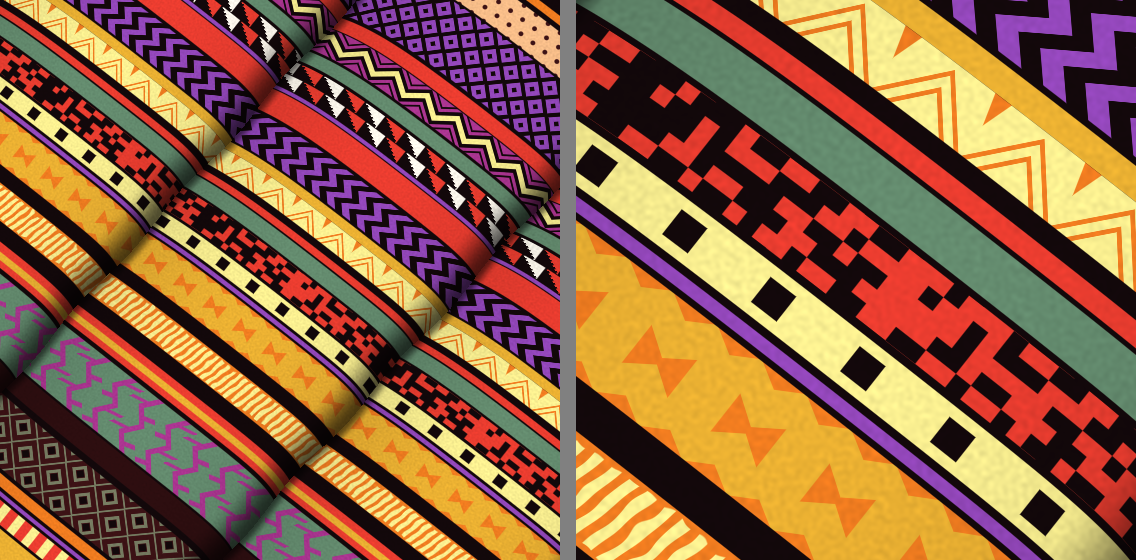
Left, the full canvas; right, a detail of the centre.
Give the GLSL for this pattern, as a WebGL 2 fragment shader.

```glsl
#version 300 es
precision highp float;
// Folded cloth printed with diagonal bands of geometric motifs.
// Canvas percent is turned into along-stripe (x) and across-stripe (d) axes,
// bent at each fold, then bands and their repeating motifs are layered by d.
uniform vec2 u_resolution;
out vec4 fragColor;

float aa, d;
vec3 cloth;

vec2 hash2(vec2 p) {
  p = vec2(dot(p, vec2(127.1, 311.7)), dot(p, vec2(269.5, 183.3)));
  return fract(sin(p) * 43758.5) * 2.0 - 1.0;
}

float gradientNoise(vec2 p) {
  vec2 i = floor(p), f = p - i, w = f * f * (3.0 - 2.0 * f), o = vec2(1, 0);
  float low = mix(dot(hash2(i), f), dot(hash2(i + o), f - o), w.x);
  float high = mix(dot(hash2(i + o.yx), f - o.yx), dot(hash2(i + 1.0), f - 1.0), w.x);
  return mix(low, high, w.y);
}

// Smooth step at zero, centred repeat, and a band between two depths
float cut(float v) { return smoothstep(-aa, aa, v); }
float wrap(float v, float period) { return mod(v + 0.5 * period, period) - 0.5 * period; }
float band(float lo, float hi) { return cut(d - lo) * cut(hi - d); }
void lay(vec3 ink, float mask) { cloth = mix(cloth, ink, mask); }

// Stair-stepped blocks, broken up by random flips
float block(vec2 i) {
  float stair = step(mod(i.x + 2.0 * i.y, 4.0), 1.5);
  return abs(stair - step(0.45, hash2(vec2(mod(i.x, 18.0), i.y)).x));
}
float blocks(vec2 p) {
  vec2 i = floor(p - 0.5), o = vec2(1, 0);
  vec2 w = smoothstep(0.5 - aa, 0.5 + aa, p - 0.5 - i);
  return mix(mix(block(i), block(i + o), w.x), mix(block(i + o.yx), block(i + 1.0), w.x), w.y);
}

void main() {
  vec2 p = gl_FragCoord.xy / u_resolution * 100.0;
  aa = 75.0 / min(u_resolution.x, u_resolution.y);
  vec3 black = vec3(0.07, 0.03, 0.04), red = vec3(0.89, 0.23, 0.18), purple = vec3(0.56, 0.27, 0.71);
  vec3 teal = vec3(0.38, 0.53, 0.42), pale = vec3(0.95, 0.91, 0.55), ochre = vec3(0.89, 0.67, 0.19);
  vec3 orange = vec3(0.91, 0.47, 0.12), magenta = vec3(0.65, 0.20, 0.55), maroon = vec3(0.23, 0.07, 0.08);

  // Stripe axes and folds
  float s = dot(vec2(p.x, 100.0 - p.y), vec2(0.784, 0.62));
  d = dot(vec2(p.x, 100.0 - p.y), vec2(-0.62, 0.784));
  float fold = (s + 0.065 * d + 0.4 * sin(d * 0.23) + 2.0) / 49.2;
  float f = fract(fold);
  d -= (1.6 - 0.04 * d) * exp(-6.0 * f) + 1.4 * pow(f, 14.0) - 0.3;
  float x = (s / 6.0 * (1.0 - 0.00077 * s) - (fold < 1.0 ? 0.85 : 0.6)) * 6.6;
  float tri = abs(wrap(x, 6.6));
  cloth = black;

  // Plain stripes
  lay(orange, band(-59.6, -58.2) + band(66.8, 68.7));
  lay(red, band(-38.0, -35.4) + band(-19.8, -15.1) + band(0.0, 1.3) + band(34.1, 37.8));
  lay(teal, band(-29.4, -26.9) + band(1.6, 4.6));
  lay(purple, band(-20.7, -20.0) + band(14.5, 15.3) + band(69.3, 70.0));
  lay(ochre, band(-7.2, -5.5) + band(35.5, 36.7) + band(74.5, 80.0));
  lay(maroon * 0.75, band(50.5, 54.5));

  // Specks on peach
  float side = step(1.1, abs(wrap(d, 4.4)));
  vec2 speck = vec2(wrap(x + 1.3 * side, 2.6), wrap(d, 2.2));
  lay(mix(vec3(0.94, 0.72, 0.52), maroon, cut(0.42 - length(speck))), band(-57.3, -50.8));

  // Purple diamond lattice
  float lattice = abs(abs(wrap(x, 4.6)) + abs(wrap(d, 4.2)) - 2.2);
  lay(purple, band(-50.4, -38.7) * cut(lattice - 0.5) * cut(1.65 - lattice));

  // Yellow zigzag on magenta
  float zig = abs(d + 32.6 + 0.75 * (tri - 1.65));
  lay(magenta, band(-35.2, -29.9) * cut(zig - 1.4) * (1.0 - cut(0.2 - abs(zig - 2.3))));
  lay(pale, band(-35.2, -29.9) * cut(0.6 - zig));

  // Stepped triangles, white and red in turn
  float v = (d + 26.5) / 2.85, row = floor(v);
  float u = x / 4.4 + 0.5 * row, across = fract(u), down = fract(v);
  float wedge = min((across - floor(down * 7.0) / 7.0) * 3.0 - 0.1, (1.0 - across) * 4.4 - 0.25);
  vec3 wedgeInk = mod(floor(u) + row, 2.0) < 0.5 ? vec3(0.97, 0.95, 0.91) : red;
  lay(wedgeInk, band(-26.4, -20.9) * cut(wedge) * cut(down * 2.85 - 0.15));

  // Purple chevrons
  float chevron = x + 0.3 * d + 1.2 * abs(wrap(d + 14.5, 3.5));
  lay(purple, band(-14.5, -7.6) * cut(0.85 - abs(wrap(chevron, 3.3))));

  // Nested orange peaks and spikes on pale yellow
  float peak = d + 5.5 - 1.2 * tri;
  float lines = max(cut(0.22 - abs(peak - 0.6)), cut(0.22 - abs(peak - 1.9)));
  float spike = cut(0.6 - 0.3 * (d + 5.5) - abs(wrap(x + 3.3, 6.6)));
  lay(mix(pale, orange, max(lines, spike)), band(-5.5, -1.3));

  // Red blocks, then squares on pale yellow
  lay(red, band(5.0, 10.2) * blocks(vec2(x / 1.1, (d - 5.0) / 1.04)));
  lay(mix(pale, black, cut(0.95 - max(tri, abs(d - 12.35)))), band(10.7, 14.0));

  // Orange bow ties and edge points on ochre
  float bow = abs(wrap(x + 3.0, 6.6)), mid = abs(d - 19.45);
  float ties = cut(0.25 + 0.7 * bow - mid) * cut(1.7 - bow);
  float points = cut(0.9 - 0.6 * abs(wrap(x, 3.3)) - 3.75 + mid);
  lay(mix(ochre, orange, max(ties, points)), band(15.7, 23.2));

  // Uneven pale streaks on orange
  float wobble = gradientNoise(vec2(x * 0.6, d * 0.5));
  float streak = cut(0.36 + 0.2 * wobble - abs(wrap(x + 0.25 * d + 0.5 * wobble, 1.3)));
  lay(mix(orange, pale, streak * cut(2.4 + wobble - abs(d - 28.5))), band(25.8, 31.2));

  // Magenta strands and links on teal
  float strand = x + 0.8 * abs(wrap(d - 38.6, 5.75));
  float rung = wrap(d + 2.9 * mod(floor(strand / 6.0), 2.0) + 0.25 * wrap(strand, 6.0), 5.75);
  float links = max(cut(0.6 - abs(wrap(strand, 6.0))), cut(0.35 - abs(rung)));
  lay(mix(teal, magenta, links), band(38.6, 50.1));

  // Concentric diamonds on maroon
  float ring = abs(tri + abs(wrap(d, 6.8)) - 3.35);
  float outline = max(cut(0.22 - abs(ring)), cut(0.4 - abs(ring - 1.9)));
  lay(mix(mix(maroon, black, cut(ring - 2.5)), vec3(0.45, 0.47, 0.37), outline), band(55.7, 66.1));

  // Red and pale bars
  lay(mix(pale, red, cut(abs(wrap(x, 3.3)) - 0.8)), band(70.5, 74.0));

  // Fold shadow, soft crest light and weave grain
  float shade = mix(0.45, 1.0, smoothstep(0.0, 0.04, f)) * mix(1.0, 0.35, smoothstep(0.86, 1.0, f));
  shade *= 0.94 + 0.1 * sin(3.14 * f) + 0.1 * gradientNoise(vec2(x, d) * 2.5);
  fragColor = vec4(cloth * shade, 1.0);
}
```
